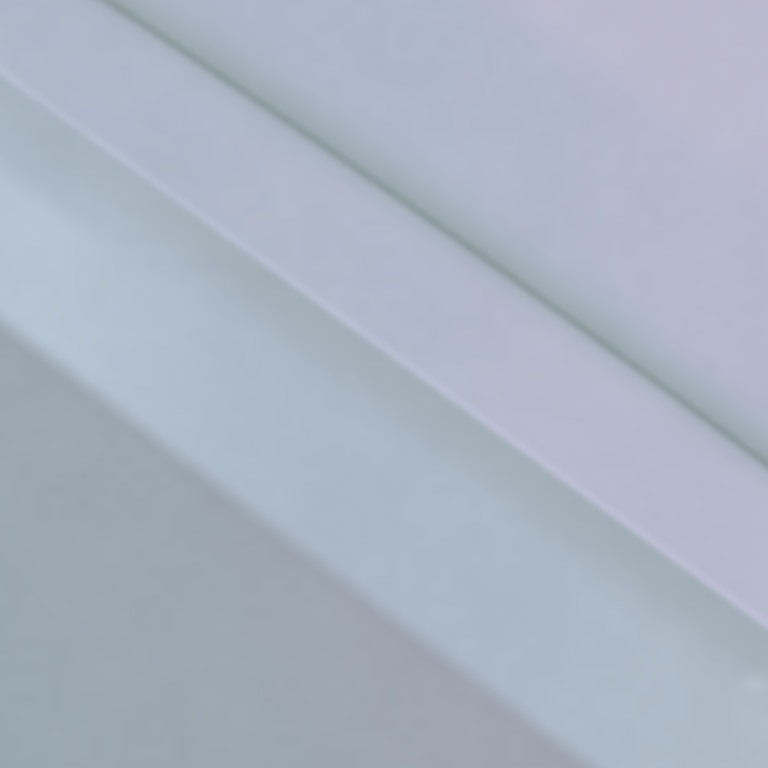
A Shadertoy shader for this texture:

```glsl
float hash(vec2 p) {
    return fract(sin(dot(p, vec2(127.1, 311.7))) * 43758.5453);
}

float noise(vec2 p) {
    vec2 i = floor(p), f = fract(p);
    f = f * f * (3.0 - 2.0 * f);
    return mix(mix(hash(i), hash(i + vec2(1, 0)), f.x),
               mix(hash(i + vec2(0, 1)), hash(i + vec2(1, 1)), f.x), f.y);
}

float bell(float d, float width) {
    return exp(-d * d / (width * width));
}

void mainImage(out vec4 fragColor, in vec2 fragCoord) {
    vec2 uv = fragCoord / iResolution.xy;
    float x = uv.x;

    // Signed heights above each diagonal edge
    float groove = uv.y - (1.09 - 0.64 * x - 0.055 * x * x);
    float ridge = uv.y - (0.902 - 0.722 * x);
    float lip = uv.y - (0.583 - 0.757 * x);
    float corner = uv.y - (1.493 - 0.744 * x);

    // Flat base below the lip
    vec3 base = mix(vec3(0.605, 0.660, 0.690), vec3(0.627, 0.650, 0.697),
                    smoothstep(0.0, 0.75, x + 0.4 * uv.y));
    base -= 0.012 * bell(lip, 0.035);

    // Lower strip: bright at the left, shaded beneath the ridge
    vec3 lower = mix(vec3(0.715, 0.769, 0.826), vec3(0.671, 0.722, 0.777),
                     smoothstep(0.0, 0.45, x));
    lower = mix(lower, vec3(0.682, 0.733, 0.780), smoothstep(0.55, 1.0, x));
    float shade = smoothstep(-0.125, -0.01, ridge);
    float step0 = smoothstep(-0.145, -0.095, ridge) * (1.0 - smoothstep(0.0, 0.32, x));
    lower = mix(lower, vec3(0.660, 0.715, 0.770), 0.75 * step0);
    lower = mix(lower, vec3(0.627, 0.678, 0.710), shade * mix(0.5, 0.85, smoothstep(0.0, 0.5, x)));

    // Middle strip between ridge and groove
    vec3 middle = mix(vec3(0.685, 0.722, 0.790), vec3(0.716, 0.728, 0.808), smoothstep(0.1, 1.0, x));
    middle = mix(middle, vec3(0.668, 0.708, 0.758), 0.5 * smoothstep(-0.07, 0.0, groove));
    middle += 0.022 * bell(ridge - 0.008, 0.007);

    // Upper panel with its shadow and pink corner
    vec3 upper = mix(vec3(0.680, 0.718, 0.790), vec3(0.708, 0.724, 0.806), smoothstep(0.3, 1.0, x));
    upper = mix(upper, vec3(0.737, 0.728, 0.812), smoothstep(-0.05, 0.05, corner));
    upper = mix(upper, vec3(0.638, 0.688, 0.725), 0.8 * (1.0 - smoothstep(0.0, 0.105, groove)));

    vec3 color = mix(base, lower, smoothstep(-0.020, 0.022, lip));
    color = mix(color, middle, smoothstep(-0.008, 0.006, ridge));
    color = mix(color, upper, smoothstep(-0.006, 0.006, groove));

    // Dark groove line with a soft greenish halo
    color = mix(color, vec3(0.49, 0.555, 0.565), 0.65 * bell(groove, 0.008));
    color = mix(color, vec3(0.56, 0.62, 0.63), 0.35 * bell(groove - 0.008, 0.025));

    // Pale chip at the ridge end
    color += 0.035 * bell(length((uv - vec2(0.985, 0.11)) * vec2(1.0, 1.5)), 0.018);

    // Faint mottling
    color += 0.010 * (noise(uv * 14.0) - 0.5) + 0.008 * (noise(uv * 55.0) - 0.5);
    fragColor = vec4(color, 1.0);
}
```
